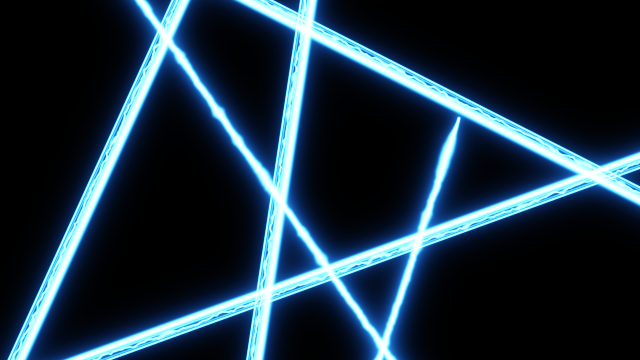
A Shadertoy shader for this background:

```glsl
float hash(float n) {
    return fract(sin(n * 127.1) * 43758.5453);
}

float noise(float x) {
    float cell = floor(x), f = fract(x);
    return mix(hash(cell), hash(cell + 1.0), f * f * (3.0 - 2.0 * f));
}

// Centred jitter with a coarse and a fine octave
float jitter(float x) {
    return noise(x) + 0.5 * noise(x * 2.7 + 31.0) - 0.75;
}

// Soft-edged filament, never thinner than the sampling grid
float filament(float d, float width) {
    float w = max(width, 0.8 / iResolution.y);
    return exp(-d * d / (w * w));
}

// Beam coordinates: x along from a, y to the left of its direction
vec2 beamSpace(vec2 p, vec2 a, vec2 b) {
    vec2 dir = normalize(b - a);
    return vec2(dot(p - a, dir), dot(p - a, vec2(-dir.y, dir.x)));
}

float halo(float d) {
    return 1.3 * exp(-d / 0.025) + 2.5 * exp(-d / 0.008);
}

// Solid core with thin rails and a crackling thread on one side
float railBeam(vec2 p, vec2 a, vec2 b, float side, float width, float seed) {
    vec2 q = beamSpace(p, a, b);
    float d = q.y * side;
    float light = halo(abs(d - 0.007)) + 42.0 * filament(d, width);

    light += 18.0 * filament(d - 0.031, 0.0021);
    light += 7.0 * filament(d - 0.012, 0.0018);
    light += 4.0 * filament(d - 0.025, 0.0016);

    float thread = 0.018 + 0.007 * jitter(q.x * 45.0 + seed);
    float swell = 0.0015 + 0.004 * pow(noise(q.x * 38.0 + seed * 3.0), 3.0);
    return light + 22.0 * filament(d - thread, swell);
}

// Single ragged bolt, tapered at its start
float bolt(vec2 p, vec2 a, vec2 b, float seed) {
    vec2 q = beamSpace(p, a, b);
    float beyond = max(-q.x, 0.0);
    float d = length(vec2(q.y + 0.003 * jitter(q.x * 38.0 + seed), beyond));
    float taper = mix(0.45, 1.0, smoothstep(0.0, 0.08, q.x));
    float swell = 0.0058 + 0.004 * pow(noise(q.x * 32.0 + seed), 3.0);
    return halo(length(vec2(q.y, beyond))) * taper + 40.0 * filament(d, swell * taper);
}

void mainImage(out vec4 fragColor, in vec2 fragCoord) {
    vec2 p = fragCoord / iResolution.y;

    // Railed beams
    float light = railBeam(p, vec2(0.605, 1.2), vec2(0.058, 0.0), -1.0, 0.0075, 3.0);
    light += railBeam(p, vec2(0.898, 1.2), vec2(0.718, 0.0), -1.0, 0.0075, 17.0);
    light += railBeam(p, vec2(0.289, 1.2), vec2(1.778, 0.444), 1.0, 0.0078, 41.0);
    light += railBeam(p, vec2(-0.346, -0.2), vec2(1.778, 0.567), -1.0, 0.006, 59.0);

    // Bare bolts
    light += bolt(p, vec2(0.249, 1.2), vec2(1.088, 0.0), 73.0);
    light += bolt(p, vec2(1.275, 0.671), vec2(1.053, 0.0), 97.0);

    // Electric blue saturating to white
    vec3 color = 1.0 - exp(-light * vec3(0.08, 0.38, 1.0));
    fragColor = vec4(color, 1.0);
}
```
